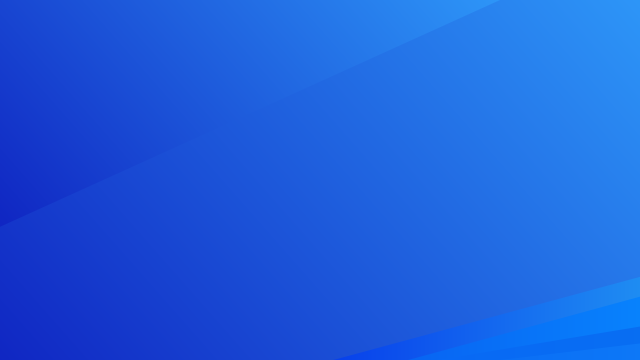
Write a Shadertoy shader that draws this background.

```glsl
// Two broad blue panels split by a rising diagonal, with thin wedges at lower right.
// Each panel is a slanted linear gradient; each wedge is a half plane with its own
// left-to-right gradient, layered with smooth edges.

// Panel gradient, in units of canvas height
const vec3 DEEP_BLUE = vec3(0.062, 0.150, 0.763);
const vec3 SKY_BLUE = vec3(0.177, 0.585, 0.970);
const vec2 GRADIENT_DIR = vec2(0.75, 0.66);
const vec2 LOWER_RANGE = vec2(0.0, 1.99);
const vec2 UPPER_RANGE = vec2(0.255, 1.70);

// Diagonal between the panels
const vec2 SPLIT_START = vec2(0.0, 0.370);
const vec2 SPLIT_END = vec2(1.389, 1.0);

// Wedges fan out from the bottom edge to the right side
const float RIGHT_SIDE = 1.778;
const int WEDGE_COUNT = 4;
const float WEDGE_FOOT[4] = float[4](0.926, 1.134, 1.215, 1.389);
const float WEDGE_RISE[4] = float[4](0.231, 0.176, 0.093, 0.046);
const vec3 WEDGE_LEFT[4] = vec3[4](
    vec3(0.03, 0.25, 0.92), vec3(0.03, 0.39, 0.95),
    vec3(0.03, 0.41, 0.96), vec3(0.04, 0.43, 0.96));
const vec3 WEDGE_RIGHT[4] = vec3[4](
    vec3(0.12, 0.55, 0.95), vec3(0.03, 0.51, 0.99),
    vec3(0.03, 0.43, 0.95), vec3(0.05, 0.47, 0.97));

// Signed distance to the line a-b, positive on its left
float lineDistance(vec2 p, vec2 a, vec2 b) {
    vec2 along = normalize(b - a);
    return dot(p - a, vec2(-along.y, along.x));
}

// Coverage with an edge about one pixel wide
float coverage(float dist) {
    return clamp(0.5 + dist * iResolution.y, 0.0, 1.0);
}

vec3 panelColor(vec2 p, vec2 range) {
    float t = (dot(p, GRADIENT_DIR) - range.x) / (range.y - range.x);
    return mix(DEEP_BLUE, SKY_BLUE, clamp(t, 0.0, 1.0));
}

void mainImage(out vec4 fragColor, in vec2 fragCoord) {
    vec2 p = fragCoord / iResolution.y;

    // Large panels
    float upper = coverage(lineDistance(p, SPLIT_START, SPLIT_END));
    vec3 color = mix(panelColor(p, LOWER_RANGE), panelColor(p, UPPER_RANGE), upper);

    // Corner wedges, from back to front
    for (int i = 0; i < WEDGE_COUNT; i++) {
        vec2 foot = vec2(WEDGE_FOOT[i], 0.0);
        vec2 tip = vec2(RIGHT_SIDE, WEDGE_RISE[i]);
        float across = clamp((p.x - foot.x) / (tip.x - foot.x), 0.0, 1.0);
        vec3 tint = mix(WEDGE_LEFT[i], WEDGE_RIGHT[i], across);
        color = mix(color, tint, coverage(-lineDistance(p, foot, tip)));
    }

    fragColor = vec4(color, 1.0);
}
```
